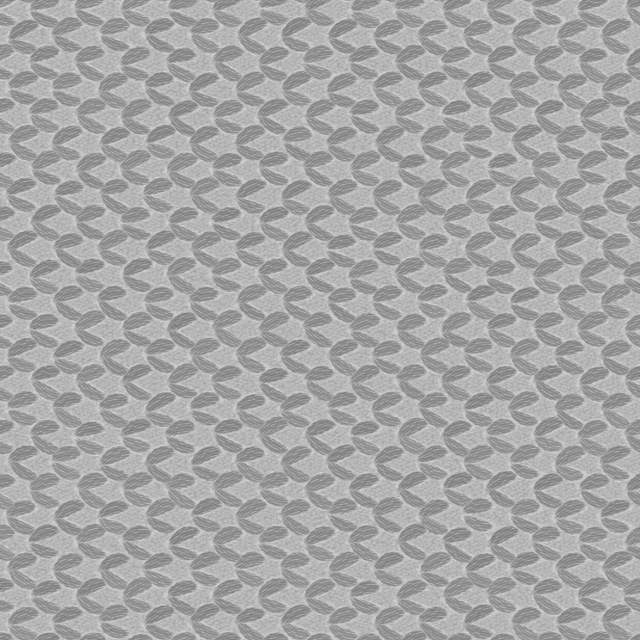
Reproduce this pattern procedurally as a WebGL 2 fragment shader.

```glsl
#version 300 es
precision highp float;
// Grey knitted cloth: staggered rows of sideways V stitches, each made of two
// bent, stranded leaves over a pale fuzzy ground. The two nearest leaves give
// the cover and the seams; layered sines and cellular noise give the fibres.

#define COLUMNS 14.0        // stitches across
#define ROWS 24.0           // stitch rows, every other one shifted by half
#define STITCH_PHASE vec2(0.15, 0.6)
#define LEAF_SIZE vec2(0.345, 0.142)
#define LEAF_CENTRE vec2(0.315, 0.205)
#define LEAF_TILT 0.42
#define LEAF_BEND 0.5
#define STRAND_FREQ 105.0
#define JITTER 0.07
#define LEAF_GREY 0.565
#define GROUND_GREY 0.705
#define RIM_GREY 0.88

uniform vec2 u_resolution;
out vec4 fragColor;

float hash(vec2 p) {
    vec3 q = fract(vec3(p.xyx) * 0.1031);
    q += dot(q, q.yzx + 33.33);
    return fract((q.x + q.y) * q.z);
}

vec2 hash2(vec2 p) {
    return vec2(hash(p + 17.0), hash(p + 71.0));
}

// Distance to the nearest scattered point
float cellular(vec2 p) {
    vec2 cell = floor(p);
    float nearest = 2.0;
    for (int j = -1; j <= 1; j++)
        for (int i = -1; i <= 1; i++) {
            vec2 id = cell + vec2(i, j);
            nearest = min(nearest, length(id + hash2(id + 40.0) - p));
        }
    return nearest;
}

// Soft irregular fibres, about -1 to 1
float fibres(vec2 p, float seed) {
    float warp = 1.3 * sin(p.x * 11.0 + seed) + 0.7 * sin(p.x * 27.0 - seed * 1.7);
    float fine = sin(p.y * STRAND_FREQ + warp + seed * 3.0);
    float broad = sin(p.y * STRAND_FREQ * 0.43 - warp * 1.2 + seed + p.x * 6.0);
    return 0.55 * fine + 0.45 * broad;
}

// Bent leaf coordinates (xy) and signed distance (z); side is +1 upper, -1 lower
vec3 leaf(vec2 p, float side, vec2 vary) {
    p.y *= side;
    p -= LEAF_CENTRE + vec2(0.0, side * 0.015);
    float tilt = LEAF_TILT - side * 0.05 + (vary.x - 0.5) * 0.3;
    p = mat2(cos(tilt), -sin(tilt), sin(tilt), cos(tilt)) * p;
    p.y += LEAF_BEND * p.x * p.x;
    vec2 size = LEAF_SIZE * (0.93 + 0.16 * vary);
    size.y *= 1.0 + 0.08 * side + 0.35 * p.x;
    float d = (length(p / size) - 1.0) * size.y;
    d += 0.007 * sin(p.x * 43.0 + vary.y * 30.0) * sin(p.y * 37.0 + vary.x * 20.0);
    return vec3(p, d);
}

// Pale ground: faint cross threads, speckle and bright rims beside the leaves
float groundTone(vec2 p, float edge) {
    float threads = sin(p.y * 74.0 + 1.5 * sin(p.x * 9.0)) * sin(p.x * 31.0 + p.y * 13.0);
    float speckle = cellular(p * 15.0) - 0.45;
    float patches = 0.5 + 0.5 * sin(p.x * 13.0 + 2.0 * sin(p.y * 17.0));
    float rim = exp(-edge * edge * 900.0) * (0.25 + 0.55 * patches);
    float tone = GROUND_GREY + 0.025 * threads - 0.10 * speckle;
    return mix(tone, RIM_GREY, rim);
}

void main() {
    vec2 uv = gl_FragCoord.xy / u_resolution;
    float pitch = COLUMNS / ROWS;
    vec2 p = uv * COLUMNS;
    float pixel = COLUMNS / u_resolution.x;
    float baseRow = floor(p.y / pitch - STITCH_PHASE.y + 0.5);

    // Find the nearest leaf, the runner-up and any rare dark fleck
    float first = 9.0, second = 9.0, leafGrey = LEAF_GREY, fleck = 0.0;
    for (int j = -1; j <= 1; j++) {
        float row = baseRow + float(j);
        float shift = STITCH_PHASE.x + 0.5 * mod(row, 2.0);
        float baseColumn = floor(p.x - shift);
        for (int i = -1; i <= 1; i++) {
            vec2 id = vec2(baseColumn + float(i), row);
            vec2 apex = vec2(id.x + shift, (row + STITCH_PHASE.y) * pitch);
            vec2 q = p - apex - (hash2(id + 50.0) - 0.5) * JITTER;
            fleck += step(0.992, hash(id + 200.0))
                   * (1.0 - smoothstep(0.02, 0.055, length(q - vec2(0.6, 0.1))));
            for (int k = 0; k < 2; k++) {
                float side = 1.0 - 2.0 * float(k);
                vec2 vary = hash2(id + 90.0 + 30.0 * side);
                vec3 l = leaf(q, side, vary);
                second = min(second, max(l.z, first));
                if (l.z < first) {
                    first = l.z;
                    float strands = fibres(l.xy, vary.x * 20.0 + vary.y * 7.0);
                    leafGrey = LEAF_GREY - 0.012 * side + 0.03 * (vary.y - 0.5)
                             + 0.05 * strands + 0.09 * pow(max(strands, 0.0), 4.0);
                }
            }
        }
    }

    // Light seams where leaves touch, then leaves over ground
    float seam = 1.0 - smoothstep(0.0, 0.025 + pixel, second - first);
    leafGrey = mix(leafGrey, 0.68, 0.55 * seam);
    float soft = 0.012 + 0.6 * pixel;
    float cover = 1.0 - smoothstep(-soft, soft, first);
    float grey = mix(groundTone(p, max(first, 0.0)), leafGrey, cover);

    // Overall fuzz and flecks
    grey += 0.035 * (0.45 - cellular(p * vec2(11.0, 21.0) + 5.0));
    grey = mix(grey, 0.36, 0.8 * min(fleck, 1.0));
    fragColor = vec4(vec3(grey), 1.0);
}
```
